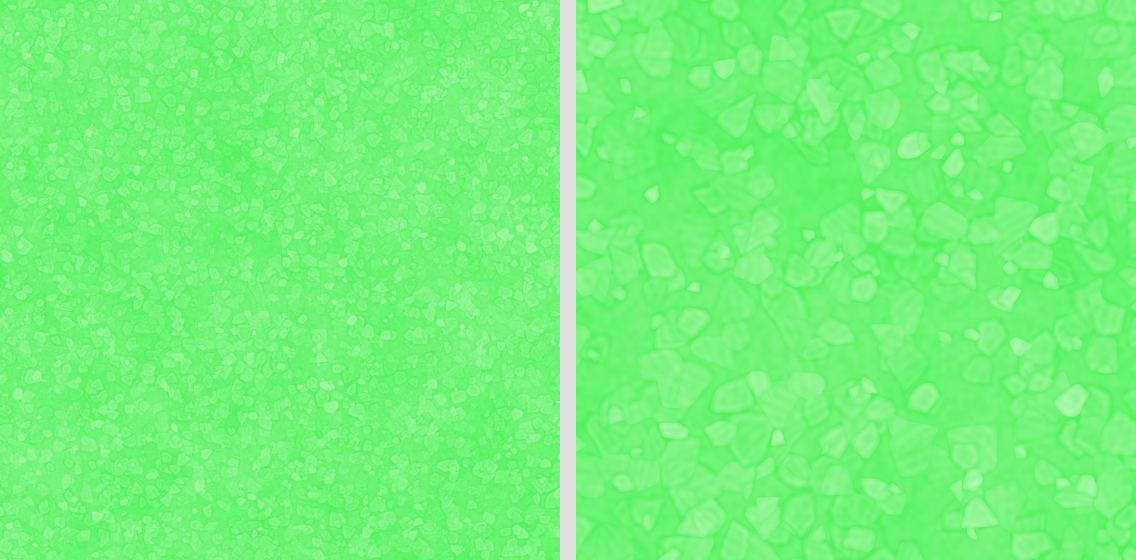
Left, the full canvas; right, a detail of the centre.
Reproduce this texture procedurally as a WebGL 2 fragment shader.

```glsl
#version 300 es
precision highp float;

#define GRAIN_CELLS 36.0
#define STONE_CELLS 42.0
#define PEBBLE_CELLS 38.0
#define CHIP_CELLS 72.0
#define LINE_WIDTH 0.0016
#define OUTLINE_DEPTH 0.078
#define RIM_GAIN 0.075
#define HATCH_PERIOD 0.0066
#define HATCH_GAIN 0.020
#define SPECKLE_GAIN 0.105
#define PATCH_GAIN 0.120

uniform vec2 u_resolution;
out vec4 fragColor;

const float TAU = 6.28319;

// Integer hash: three random values per cell
vec3 hash3(vec2 cell, float seed) {
  uvec3 v = uvec3(ivec3(cell, seed));
  v = v * 1664525u + 1013904223u;
  v.x += v.y * v.z; v.y += v.z * v.x; v.z += v.x * v.y;
  v ^= v >> 16u;
  v.x += v.y * v.z; v.y += v.z * v.x; v.z += v.x * v.y;
  return vec3(v >> 8u) / 16777216.0;
}

float valueNoise(vec2 p, float seed) {
  vec2 c = floor(p), f = fract(p);
  f = f * f * (3.0 - 2.0 * f);
  float low = mix(hash3(c, seed).x, hash3(c + vec2(1, 0), seed).x, f.x);
  float high = mix(hash3(c + vec2(0, 1), seed).x, hash3(c + vec2(1, 1), seed).x, f.x);
  return mix(low, high, f.y);
}

vec2 direction(float angle) {
  return vec2(cos(angle), sin(angle));
}

float smoothMax(float a, float b, float k) {
  float h = max(k - abs(a - b), 0.0) / k;
  return max(a, b) + 0.25 * k * h * h;
}

// Irregular five-sided stone with slightly rounded corners
float stoneDistance(vec2 p, float radius, vec2 cell, float seed) {
  float d = length(p) - radius * 1.2;
  for (int i = 0; i < 5; i++) {
    vec3 h = hash3(cell, seed + 20.0 + float(i));
    float angle = TAU * (float(i) + 0.75 * h.x) / 5.0;
    float side = dot(p, direction(angle)) - radius * mix(0.6, 1.1, h.y);
    d = smoothMax(d, side, radius * 0.22);
  }
  return d;
}

// Paint one layer of stones over the tone beneath
float scatter(float tone, vec2 uv, float cells, float radius, float density,
              float level, float spread, float opacity, float seed) {
  float pixel = 0.7 / u_resolution.y;
  vec2 home = floor(uv * cells);
  for (int y = -1; y <= 1; y++) {
    for (int x = -1; x <= 1; x++) {
      vec2 cell = home + vec2(x, y);
      vec3 place = hash3(cell, seed);
      if (place.z > density) continue;
      vec3 look = hash3(cell, seed + 1.0);
      vec2 axis = direction(TAU * look.x);
      vec2 p = uv * cells - cell - place.xy;
      p = vec2(dot(p, axis), dot(p, vec2(-axis.y, axis.x)));
      float size = radius * mix(0.7, 1.15, look.z);

      // Stretch and taper into a wedge
      float taper = clamp(p.x / size, -1.0, 1.0) * look.z;
      p.y *= mix(1.0, 1.7, look.y * look.y) * (1.0 + 0.45 * taper);
      float d = stoneDistance(p, size, cell, seed) / cells;

      // Facet slope, faint hatching and a pale inner rim
      vec3 surface = hash3(cell, seed + 2.0);
      vec2 slope = direction(TAU * surface.y);
      float across = dot(p, slope);
      float face = level + spread * (2.0 * surface.x - 1.0);
      face += 0.030 * across / size;
      face += HATCH_GAIN * sin(TAU * across / (cells * HATCH_PERIOD));
      float rim = (d + 1.9 * LINE_WIDTH) / LINE_WIDTH;
      face += RIM_GAIN * surface.z * exp(-rim * rim);

      float edge = d / LINE_WIDTH;
      float cover = 1.0 - smoothstep(-pixel, pixel, d);
      tone = mix(tone, face, cover * opacity);
      tone -= OUTLINE_DEPTH * mix(0.25, 1.0, surface.z) * exp(-edge * edge);
    }
  }
  return tone;
}

void main() {
  vec2 uv = gl_FragCoord.xy / u_resolution.y;

  // Packed stones first, then bright pebbles and chips
  float tone = 0.415;
  tone = scatter(tone, uv, GRAIN_CELLS, 0.56, 1.0, 0.465, 0.055, 0.80, 100.0);
  tone = scatter(tone, uv, STONE_CELLS, 0.48, 0.55, 0.488, 0.060, 0.80, 200.0);
  tone = scatter(tone, uv, PEBBLE_CELLS, 0.40, 0.17, 0.555, 0.045, 0.90, 300.0);
  tone = scatter(tone, uv, CHIP_CELLS, 0.38, 0.14, 0.550, 0.060, 0.90, 400.0);

  // Broad shade patches and fine speckle
  float shade = 0.45 * valueNoise(uv * 7.0, 1.0) + 0.55 * valueNoise(uv * 19.0, 2.0);
  float speckle = 0.6 * valueNoise(uv * 290.0, 3.0) + 0.4 * valueNoise(uv * 150.0, 4.0);
  tone += PATCH_GAIN * (shade - 0.5) + SPECKLE_GAIN * (speckle - 0.5);
  tone = clamp(tone, 0.32, 0.68);

  // Green ramp from deep to pale
  float light = (tone - 0.36) / 0.25;
  fragColor = vec4(tone, 0.95 + 0.018 * max(light, 0.0), tone + mix(0.04, 0.01, light), 1.0);
}
```
